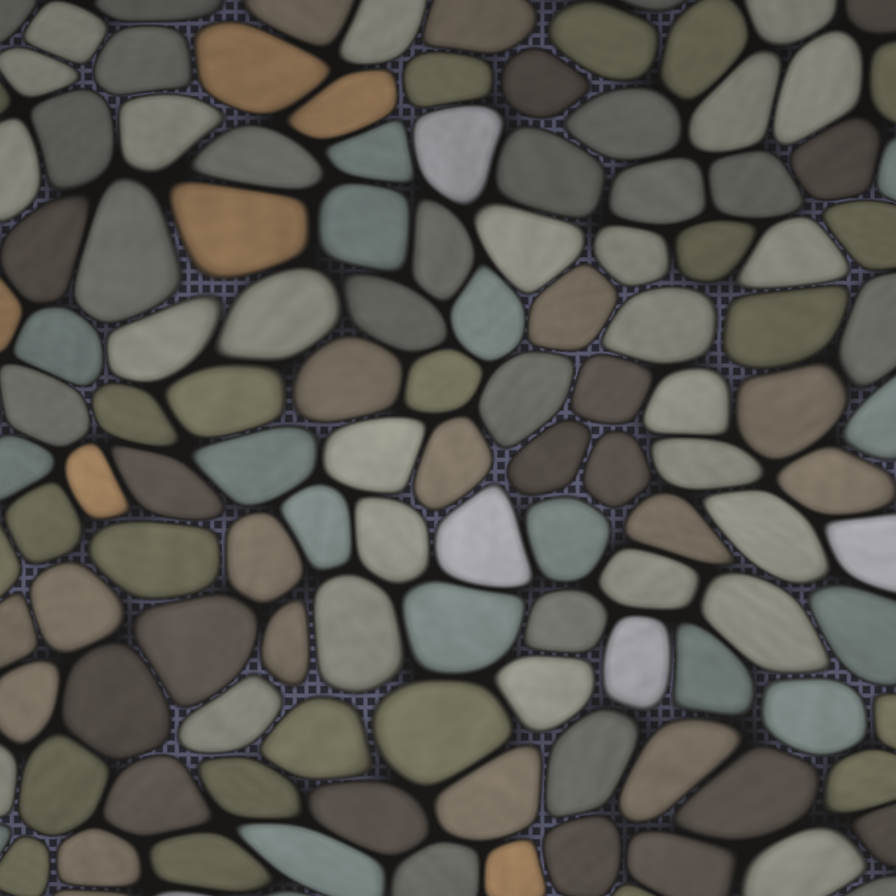
Write a WebGL 1 fragment shader that draws this texture.

```glsl
precision highp float;
// Flat river pebbles packed tightly over dark grout with a pale backing mesh.
// Stones are cells of a warped, weighted Voronoi diagram, rounded by a smooth
// minimum of the distances to their borders and tinted from a muted palette.
uniform vec2 u_resolution;

#define GRID vec2(9.4, 11.7)   // stones across and up the canvas
#define JITTER 0.66            // scatter of stone centres, in cells
#define SIZE_SPREAD 0.12       // difference in stone weights
#define WARP 0.95              // bending of the rows, in cells
#define ROUNDNESS 0.085        // corner rounding, in cells
#define GAP 0.018              // least inset of a stone, in cells
#define SOFTNESS 0.035         // blur of the stone edges, in cells
#define MESH_COUNT 76.0        // mesh threads across the canvas
#define GRAIN 0.07             // strength of the stone markings

float hash(vec2 p) {
  return fract(sin(dot(p, vec2(127.1, 311.7))) * 43758.545);
}

vec2 hash2(vec2 p) {
  return vec2(hash(p), hash(p + 57.3));
}

vec2 gradient(vec2 p) {
  float a = 6.2832 * hash(p);
  return vec2(cos(a), sin(a));
}

float gradientNoise(vec2 p) {
  vec2 i = floor(p), f = p - i;
  vec2 u = f * f * f * (f * (f * 6.0 - 15.0) + 10.0);
  vec2 x = vec2(1.0, 0.0), y = vec2(0.0, 1.0);
  float low = mix(dot(gradient(i), f), dot(gradient(i + x), f - x), u.x);
  float high = mix(dot(gradient(i + y), f - y), dot(gradient(i + 1.0), f - 1.0), u.x);
  return mix(low, high, u.y);
}

// Centre of the stone in a cell; odd rows are shifted like bricks.
vec2 stoneCentre(vec2 cell) {
  vec2 brick = vec2(0.5 * mod(cell.y, 2.0), 0.0);
  return cell + brick + 0.5 + JITTER * (hash2(cell) - 0.5);
}

// Squared distance to a stone centre, less the weight of that stone.
float power(vec2 q, vec2 cell, vec2 centre) {
  vec2 d = q - centre;
  return dot(d, d) - SIZE_SPREAD * hash(cell + 19.7);
}

vec3 stoneColour(float h) {
  vec3 c = vec3(0.31, 0.285, 0.265);                    // dark brown
  c = mix(c, vec3(0.395, 0.385, 0.315), step(0.14, h)); // olive
  c = mix(c, vec3(0.385, 0.385, 0.365), step(0.34, h)); // grey
  c = mix(c, vec3(0.44, 0.405, 0.355), step(0.50, h));  // warm grey
  c = mix(c, vec3(0.42, 0.46, 0.45), step(0.63, h));    // blue green
  c = mix(c, vec3(0.54, 0.435, 0.32), step(0.72, h));   // tan
  c = mix(c, vec3(0.51, 0.51, 0.47), step(0.82, h));    // pale
  return mix(c, vec3(0.57, 0.57, 0.59), step(0.94, h)); // whitish
}

// Dark grout with threads showing in patches where the gap is wide.
vec3 groutColour(vec2 p, float depth) {
  vec2 thread = abs(fract(p * MESH_COUNT) - 0.5);
  float mesh = smoothstep(0.22, 0.42, max(thread.x, thread.y));
  float patchy = smoothstep(-0.15, 0.3, gradientNoise(p * 7.0 + 31.0));
  float open = smoothstep(-0.005, 0.05, depth);
  vec3 base = mix(vec3(0.095, 0.09, 0.085), vec3(0.15, 0.15, 0.18), open * patchy);
  return mix(base, vec3(0.37, 0.37, 0.46), mesh * open * patchy * 0.85);
}

void main() {
  vec2 p = gl_FragCoord.xy / u_resolution;
  vec2 bend = vec2(gradientNoise(p * 3.3 + 4.0), gradientNoise(p * 3.3 + 23.0));
  vec2 q = p * GRID + WARP * bend;

  // Find the stone that owns this point.
  vec2 home = floor(q), owner = home, centre = home;
  float nearest = 100.0;
  for (int j = -2; j <= 2; j++) {
    for (int i = -2; i <= 2; i++) {
      vec2 cell = home + vec2(float(i), float(j));
      vec2 c = stoneCentre(cell);
      float d = power(q, cell, c);
      if (d < nearest) { nearest = d; owner = cell; centre = c; }
    }
  }

  // Smooth minimum of the distances to the borders with all neighbours.
  float sum = 0.0;
  for (int j = -2; j <= 2; j++) {
    for (int i = -2; i <= 2; i++) {
      if (i == 0 && j == 0) continue;
      vec2 cell = owner + vec2(float(i), float(j));
      vec2 c = stoneCentre(cell);
      float border = (power(q, cell, c) - nearest) / (2.0 * length(c - centre));
      sum += exp(-border / ROUNDNESS);
    }
  }
  float inside = -ROUNDNESS * log(sum) - GAP - 0.03 * hash(owner + 71.0);

  // Tint, veins and mottling of the stone, turned its own way.
  float angle = 6.2832 * hash(owner + 11.0);
  vec2 along = vec2(cos(angle), sin(angle));
  vec2 local = q - centre;
  vec2 grainPos = vec2(dot(local, along) * 1.3, dot(local, vec2(-along.y, along.x)) * 5.0);
  float marks = gradientNoise(grainPos + owner * 7.0) + 0.6 * gradientNoise(q * 7.0);
  vec3 stone = stoneColour(hash(owner + 3.0));
  stone *= 0.92 + 0.17 * hash(owner + 43.0) + GRAIN * marks;
  stone *= 1.0 + 0.05 * dot(local, vec2(-0.5, 0.9));
  stone *= mix(0.80, 1.03, smoothstep(-0.01, 0.10, inside));

  vec3 colour = mix(groutColour(p, -inside), stone, smoothstep(-SOFTNESS, SOFTNESS, inside));
  float light = 1.05 - 0.13 * smoothstep(0.45, 1.0, p.y) - 0.14 * dot(p - 0.5, p - 0.5);
  gl_FragColor = vec4(colour * light, 1.0);
}
```
